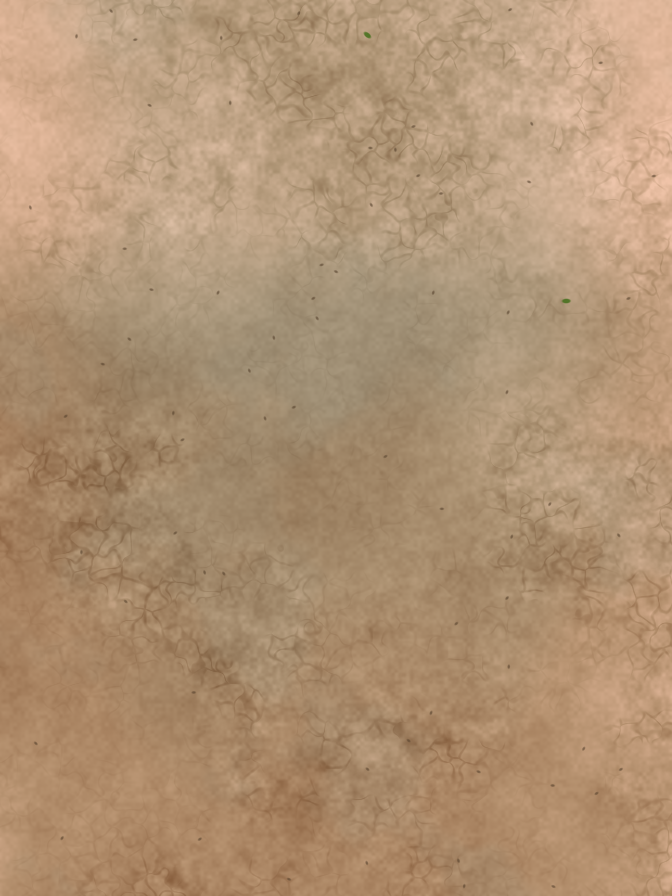
Give the GLSL for this texture, as a Shadertoy shader.

```glsl
// Weathered tan earth: soft stained patches, fine grain, hairline cracks and a few green flecks.

const vec3 BROWN = vec3(0.51, 0.39, 0.27);
const vec3 TAN = vec3(0.68, 0.58, 0.455);
const vec3 PALE = vec3(0.89, 0.76, 0.66);
const vec3 GREY_STAIN = vec3(0.60, 0.56, 0.47);
const vec3 WARM_TINT = vec3(0.03, -0.012, -0.022);
const vec3 LEAF_GREEN = vec3(0.26, 0.43, 0.10);
const vec3 PIT_BROWN = vec3(0.33, 0.25, 0.17);
const float CRACK_SCALE = 46.0;
const float CRACK_DEPTH = 0.19;
const float GRAIN_SCALE = 235.0;
const float GRAIN_DEPTH = 0.27;
const float BLOTCH_DEPTH = 0.34;
const float LEAF_SCALE = 13.0;
const float PIT_SCALE = 38.0;

// Integer hash giving two values in 0..1
vec2 hash2(vec2 cell) {
    uvec2 v = uvec2(ivec2(cell) + 4096);
    v = v * 1664525u + 1013904223u;
    v.x += v.y * 1664525u;
    v.y += v.x * 1664525u;
    v ^= v >> 16u;
    v.x += v.y * 1664525u;
    v.y += v.x * 1664525u;
    v ^= v >> 16u;
    return vec2(v & 65535u) / 65535.0;
}

float valueNoise(vec2 p) {
    vec2 i = floor(p), f = fract(p);
    f = f * f * (3.0 - 2.0 * f);
    float low = mix(hash2(i).x, hash2(i + vec2(1, 0)).x, f.x);
    float high = mix(hash2(i + vec2(0, 1)).x, hash2(i + vec2(1, 1)).x, f.x);
    return mix(low, high, f.y);
}

float fbm(vec2 p) {
    float sum = 0.0, gain = 0.5;
    for (int i = 0; i < 5; i++) {
        sum += gain * valueNoise(p);
        p = mat2(1.6, 1.2, -1.2, 1.6) * p + 17.3;
        gain *= 0.5;
    }
    return sum / 0.97;
}

// Dark lines along the borders of irregular cells
float cracks(vec2 p) {
    vec2 base = floor(p);
    float nearest = 9.0, second = 9.0;
    for (int y = -1; y <= 1; y++)
    for (int x = -1; x <= 1; x++) {
        vec2 cell = base + vec2(x, y);
        float d = length(cell + hash2(cell) - p);
        second = min(second, max(nearest, d));
        nearest = min(nearest, d);
    }
    return 1.0 - smoothstep(0.02, 0.24, second - nearest);
}

// Sparse, randomly turned ellipses on a grid
float flecks(vec2 p, float scale, float chance, vec2 radius) {
    vec2 cell = floor(p * scale);
    vec2 place = hash2(cell + 311.0), pick = hash2(cell + 733.0);
    vec2 d = (fract(p * scale) - mix(vec2(0.2), vec2(0.8), place)) / scale;
    float angle = 6.2832 * pick.y;
    d = mat2(cos(angle), -sin(angle), sin(angle), cos(angle)) * d;
    float edge = (length(d / radius) - 1.0) * min(radius.x, radius.y);
    float pixel = 0.8 / iResolution.y;
    return step(pick.x, chance) * (1.0 - smoothstep(-pixel, pixel, edge));
}

float softSpot(vec2 uv, vec2 centre, vec2 radius) {
    vec2 d = (uv - centre) / radius;
    return exp(-dot(d, d));
}

vec3 earthRamp(float tone) {
    vec3 lower = mix(BROWN, TAN, clamp(tone * 2.0, 0.0, 1.0));
    return mix(lower, PALE, clamp(tone * 2.0 - 1.0, 0.0, 1.1));
}

void mainImage(out vec4 fragColor, in vec2 fragCoord) {
    vec2 uv = fragCoord / iResolution.xy;
    vec2 p = fragCoord / iResolution.y;

    // Broad light: pale top and right edge, dim centre and base
    vec2 drift = uv + 0.16 * (vec2(fbm(p * 5.0), fbm(p * 5.0 + 40.0)) - 0.5);
    float tone = mix(0.38, 0.68, smoothstep(0.56, 0.82, drift.y));
    tone += 0.22 * smoothstep(0.62, 1.05, drift.x);
    tone += 0.15 * smoothstep(0.22, -0.02, drift.x) * smoothstep(0.45, 0.75, drift.y);
    tone += 0.26 * softSpot(drift, vec2(0.0, 0.06), vec2(0.12, 0.14));
    tone += 0.12 * softSpot(drift, vec2(0.68, 0.50), vec2(0.15, 0.13));
    tone -= 0.13 * softSpot(drift, vec2(0.50, 0.96), vec2(0.22, 0.12));

    // Worn patches are rougher and more cracked
    float worn = smoothstep(0.38, 0.66, fbm(p * 6.5 + 9.0) + 0.12 * (drift.x - 0.5));
    tone += BLOTCH_DEPTH * (fbm(p * 9.0 + 70.0) - 0.5);
    tone += mix(0.16, 0.46, worn) * (fbm(p * 48.0) - 0.5);
    float grain = 0.6 * valueNoise(p * GRAIN_SCALE) + 0.4 * valueNoise(p * GRAIN_SCALE * 0.47 + 5.0);
    tone += GRAIN_DEPTH * mix(0.65, 1.2, worn) * (grain - 0.5);

    vec2 warp = vec2(valueNoise(p * 70.0), valueNoise(p * 70.0 + 31.0)) - 0.5;
    float broken = smoothstep(0.38, 0.65, valueNoise(p * 32.0 + 3.0));
    tone -= CRACK_DEPTH * cracks(p * CRACK_SCALE + 0.9 * warp) * broken * mix(0.3, 1.0, worn);

    // Colour: warm base and sides, grey stain across the middle
    vec3 colour = earthRamp(tone);
    float warm = smoothstep(0.45, 0.05, drift.y) + smoothstep(0.25, 0.5, abs(drift.x - 0.5));
    colour += WARM_TINT * min(warm, 1.0);
    float stain = softSpot(drift, vec2(0.48, 0.65), vec2(0.38, 0.10));
    stain += 0.35 * smoothstep(0.52, 0.68, fbm(p * 7.0 + 120.0));
    colour = mix(colour, GREY_STAIN + 0.35 * (tone - 0.42), 0.6 * min(stain, 1.0));

    // Scattered pits and leaf scraps
    colour = mix(colour, PIT_BROWN, 0.6 * flecks(p, PIT_SCALE, 0.07, vec2(0.0021, 0.0013)));
    float leafChance = 0.015 + 0.09 * softSpot(uv, vec2(0.85, 0.52), vec2(0.25, 0.16));
    colour = mix(colour, LEAF_GREEN, 0.85 * flecks(p, LEAF_SCALE, leafChance, vec2(0.0046, 0.0025)));

    fragColor = vec4(clamp(colour, 0.0, 1.0), 1.0);
}
```
